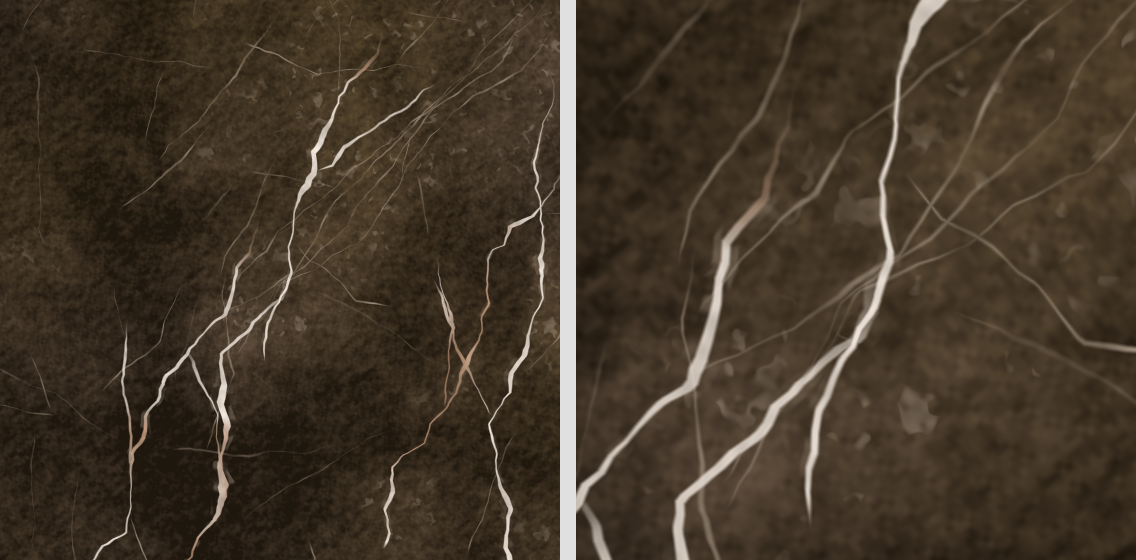
Left, the full canvas; right, a detail of the centre.
Write a WebGL 1 fragment shader that draws this texture.

```glsl
precision highp float;
uniform vec2 u_resolution;

#define BOLD_VEINS 5
#define FAINT_VEINS 44
#define BUNDLE_VEINS 4
#define BOLD_WIDTH 0.0072
#define FAINT_WIDTH 0.0013
#define EDGE_SOFTNESS 0.0016
#define CLOUD_SCALE 4.5
#define CLOUD_CONTRAST 1.8
#define PATCH_CONTRAST 0.55
#define GRAIN_CONTRAST 0.95
#define SEED 3.0

const vec3 DARK_BROWN = vec3(0.145, 0.110, 0.067);
const vec3 LIGHT_BROWN = vec3(0.315, 0.255, 0.182);
const vec3 TAN = vec3(0.64, 0.58, 0.51);
const vec3 RUST = vec3(0.72, 0.56, 0.45);
const vec3 IVORY = vec3(0.93, 0.89, 0.85);

float hash(vec2 p) {
  return fract(sin(dot(p, vec2(127.1, 311.7))) * 43758.5453);
}

float noise(vec2 p) {
  vec2 cell = floor(p), f = fract(p);
  f = f * f * (3.0 - 2.0 * f);
  return mix(mix(hash(cell), hash(cell + vec2(1.0, 0.0)), f.x),
             mix(hash(cell + vec2(0.0, 1.0)), hash(cell + 1.0), f.x), f.y);
}

float fbm(vec2 p) {
  float sum = 0.0, amp = 0.516;
  for (int i = 0; i < 5; i++) {
    sum += amp * noise(p);
    p = mat2(1.6, 1.2, -1.2, 1.6) * p + 7.3;
    amp *= 0.5;
  }
  return sum;
}

// Piecewise linear noise gives the veins angular kinks
float kinks(float x, float seed) {
  float cell = floor(x);
  return mix(hash(vec2(cell, seed)), hash(vec2(cell + 1.0, seed)), x - cell);
}

float bend(float t, float seed) {
  return 0.10 * (kinks(t * 7.0, seed) - kinks(0.0, seed))
       + 0.020 * (kinks(t * 29.0, seed + 5.0) - kinks(0.0, seed + 5.0))
       + 0.004 * (kinks(t * 90.0, seed + 7.0) - kinks(0.0, seed + 7.0));
}

vec2 heading(float angle) {
  return vec2(cos(angle), sin(angle));
}

// Coverage of one crooked vein that swells, thins and tapers at its ends
float vein(vec2 p, vec2 start, float angle, float len, float width, float wander, float seed) {
  vec2 dir = heading(angle), q = p - start;
  float t = dot(q, dir);
  float across = abs(dot(q, vec2(-dir.y, dir.x)) - wander * bend(t, seed));
  float swell = kinks(t * 19.0, seed + 9.0);
  float ends = smoothstep(0.0, 0.02, t) * (1.0 - smoothstep(len * 0.8, len, t));
  float halfWidth = width * (0.28 + 1.3 * swell * swell) * (0.3 + 0.7 * ends);
  float soft = max(EDGE_SOFTNESS, 0.8 / min(u_resolution.x, u_resolution.y));
  return ends * (1.0 - smoothstep(halfWidth - soft, halfWidth + soft, across));
}

vec3 stone(vec2 p) {
  vec2 warp = vec2(fbm(p * 5.0 + 11.0), fbm(p * 5.0 + 31.0)) - 0.5;
  float cloud = fbm((p + 0.25 * warp) * CLOUD_SCALE + SEED);
  float patches = noise((p + 0.3 * warp) * 2.3 + 23.0);
  vec2 slanted = mat2(0.8, -0.6, 0.6, 0.8) * p;
  float grain = 0.55 * noise(slanted * vec2(75.0, 110.0)) + 0.45 * noise(slanted.yx * 215.0);
  float tone = 0.49 + CLOUD_CONTRAST * (cloud - 0.5) + PATCH_CONTRAST * (patches - 0.5)
             + GRAIN_CONTRAST * (grain - 0.5);
  vec3 color = mix(DARK_BROWN, LIGHT_BROWN, max(tone, -0.15));
  color.b *= 0.86 + 0.26 * noise(p * 3.0 + 17.0);
  // Sparse pale flecks with ragged outlines
  vec2 ragged = slanted + 0.012 * vec2(noise(p * 130.0), noise(p * 130.0 + 50.0));
  float fleck = smoothstep(0.76, 0.97, noise(ragged * 75.0 + 40.0));
  return mix(color, TAN, 0.4 * fleck * smoothstep(0.42, 0.68, cloud));
}

void main() {
  vec2 p = gl_FragCoord.xy / u_resolution;
  vec3 color = stone(p);

  // Hairline cracks: mostly upright or rising, a few shallow ones
  float faint = 0.0;
  for (int i = 0; i < FAINT_VEINS; i++) {
    float id = float(i) + SEED * 10.0;
    vec2 start = vec2(hash(vec2(id, 1.0)), hash(vec2(id, 2.0))) * 1.2 - 0.15;
    float kind = hash(vec2(id, 3.0)), jitter = hash(vec2(id, 4.0)) - 0.5;
    float angle = kind < 0.45 ? 1.57 + 0.2 * jitter
                : kind < 0.75 ? 0.85 + 0.6 * jitter : -0.3 + 0.9 * jitter;
    float len = mix(0.08, 0.38, hash(vec2(id, 5.0)));
    float strength = mix(0.2, 0.8, hash(vec2(id, 6.0)));
    faint = max(faint, strength * vein(p, start, angle, len, FAINT_WIDTH, 0.5, id));
  }

  // A loose bundle of long diagonal cracks
  for (int i = 0; i < BUNDLE_VEINS; i++) {
    float id = float(i) + 80.0;
    vec2 start = vec2(0.28, 0.34) + 0.14 * vec2(hash(vec2(id, 1.0)), hash(vec2(id, 2.0)));
    faint = max(faint, 0.65 * vein(p, start, 0.76 + 0.03 * float(i), 0.85, FAINT_WIDTH, 0.5, id));
  }
  faint *= 0.25 + 1.1 * noise(p * 48.0);
  color = mix(color, TAN, min(faint, 1.0));

  // Bright veins, each with a thinner branch and a dusty halo
  float bold = 0.0, halo = 0.0;
  for (int i = 0; i < BOLD_VEINS; i++) {
    float id = float(i) + 120.0;
    float h = hash(vec2(id, 1.0)), k = hash(vec2(id, 2.0));
    vec2 start = vec2((float(i) + 0.1 + 0.6 * h) / float(BOLD_VEINS), 0.6 * k - 0.15);
    float angle = mix(1.1, 1.72, hash(vec2(id, 3.0)));
    float len = mix(0.6, 1.1, hash(vec2(id, 4.0)));
    float width = BOLD_WIDTH * mix(0.4, 1.0, hash(vec2(id, 5.0)));
    bold = max(bold, vein(p, start, angle, len, width, 1.0, id));
    halo = max(halo, vein(p, start, angle, len, width * 3.0, 1.0, id));

    float fork = len * mix(0.25, 0.6, k);
    vec2 dir = heading(angle);
    vec2 joint = start + dir * fork + vec2(-dir.y, dir.x) * bend(fork, id);
    float turn = h < 0.5 ? -0.6 : 0.5;
    bold = max(bold, 0.9 * vein(p, joint, angle + turn, 0.28, BOLD_WIDTH * 0.4, 0.8, id + 50.0));
  }
  float dust = smoothstep(0.5, 0.85, noise(p * 70.0)) * noise(p * 14.0 + 3.0);
  color = mix(color, TAN, 0.45 * halo * dust);
  vec3 mineral = mix(IVORY, RUST, smoothstep(0.62, 0.9, noise(p * 9.0 + 5.0)));
  mineral *= 0.92 + 0.14 * noise(p * 120.0);
  color = mix(color, mineral, bold * (0.75 + 0.25 * noise(p * 30.0)));

  gl_FragColor = vec4(color, 1.0);
}
```
